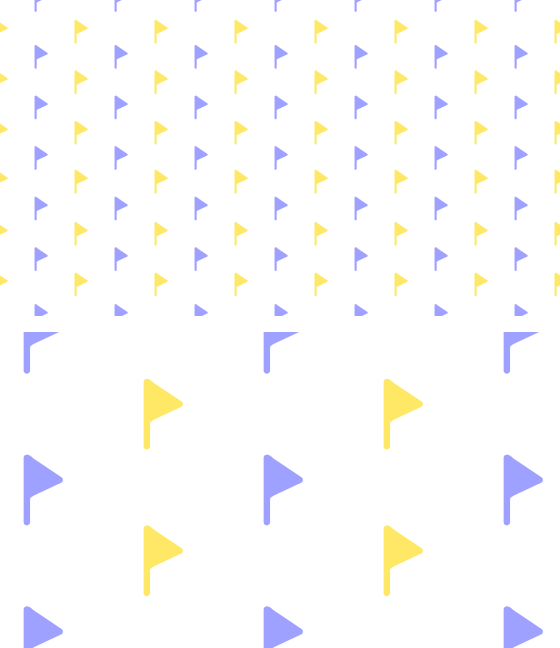
Top, the full canvas; bottom, a detail of the centre.
This pattern is drawn by a Shadertoy shader. Its source:

```glsl
// Lengths are fractions of the canvas height
const float COLUMN_PAIRS = 7.0;      // blue + yellow column pairs across
const float FIRST_POLE_X = 0.1093;   // left edge of the first blue pole
const float ROW_SPACING = 0.16;
const float OUTER_ROW_Y = 0.5;       // blue rows cut by the canvas edges
const float STRAY_ROW = -1.0;        // yellow row sitting slightly high
const float STRAY_LIFT = 0.0053;

const float FLAG_HEIGHT = 0.0745;
const float ROUNDING = 0.0034;       // half the pole width
const float FILLET = 0.0045;
const vec2 CLOTH_TOP = vec2(0.0034, -0.0034);
const vec2 CLOTH_TIP = vec2(0.0380, -0.0266);
const vec2 CLOTH_BASE = vec2(0.0034, -0.0428);

const vec3 PAPER = vec3(1.0);
const vec3 BLUE = vec3(0.62, 0.63, 1.0);
const vec3 YELLOW = vec3(1.0, 0.91, 0.40);

vec2 toSegment(vec2 p, vec2 a, vec2 b) {
    vec2 edge = b - a;
    return p - a - edge * clamp(dot(p - a, edge) / dot(edge, edge), 0.0, 1.0);
}

// Positive on the inner side of a clockwise edge
float innerSide(vec2 p, vec2 a, vec2 b) {
    vec2 edge = b - a;
    return edge.y * (p.x - a.x) - edge.x * (p.y - a.y);
}

float triangleDistance(vec2 p, vec2 a, vec2 b, vec2 c) {
    float d = min(length(toSegment(p, a, b)),
              min(length(toSegment(p, b, c)), length(toSegment(p, c, a))));
    float side = min(innerSide(p, a, b), min(innerSide(p, b, c), innerSide(p, c, a)));
    return side > 0.0 ? -d : d;
}

float smoothUnion(float a, float b, float k) {
    float h = max(k - abs(a - b), 0.0);
    return min(a, b) - h * h / (4.0 * max(k, 1e-5));
}

// Origin at the upper left corner of the flag
float flagDistance(vec2 p) {
    vec2 poleFoot = vec2(ROUNDING, ROUNDING - FLAG_HEIGHT);
    float pole = length(toSegment(p, CLOTH_TOP, poleFoot)) - ROUNDING;
    float cloth = triangleDistance(p, CLOTH_TOP, CLOTH_TIP, CLOTH_BASE) - ROUNDING;
    // Blend the joint only on the cloth side, keeping the pole edge straight
    float blend = FILLET * smoothstep(ROUNDING, 3.0 * ROUNDING, p.x);
    return smoothUnion(pole, cloth, blend);
}

// Height of the nearest flag centre, measured from the canvas centre
float blueRow(float y) {
    float row = clamp(round(y / ROW_SPACING), -3.0, 3.0);
    return abs(row) > 2.5 ? sign(row) * OUTER_ROW_Y : row * ROW_SPACING;
}

float yellowRow(float y) {
    float row = clamp(floor(y / ROW_SPACING), -3.0, 2.0);
    return (row + 0.5) * ROW_SPACING + (row == STRAY_ROW ? STRAY_LIFT : 0.0);
}

void mainImage(out vec4 fragColor, in vec2 fragCoord) {
    vec2 uv = fragCoord / iResolution.y;
    float y = uv.y - 0.5;

    // Alternating columns
    float columnWidth = iResolution.x / iResolution.y / (2.0 * COLUMN_PAIRS);
    float across = (uv.x - FIRST_POLE_X) / columnWidth + 0.5;
    bool isBlue = mod(floor(across), 2.0) < 0.5;
    float x = (fract(across) - 0.5) * columnWidth;

    // Flag in its row
    float rowY = isBlue ? blueRow(y) : yellowRow(y);
    float d = flagDistance(vec2(x, y - rowY - 0.5 * FLAG_HEIGHT));
    float coverage = clamp(0.5 - d * iResolution.y, 0.0, 1.0);

    fragColor = vec4(mix(PAPER, isBlue ? BLUE : YELLOW, coverage), 1.0);
}
```
